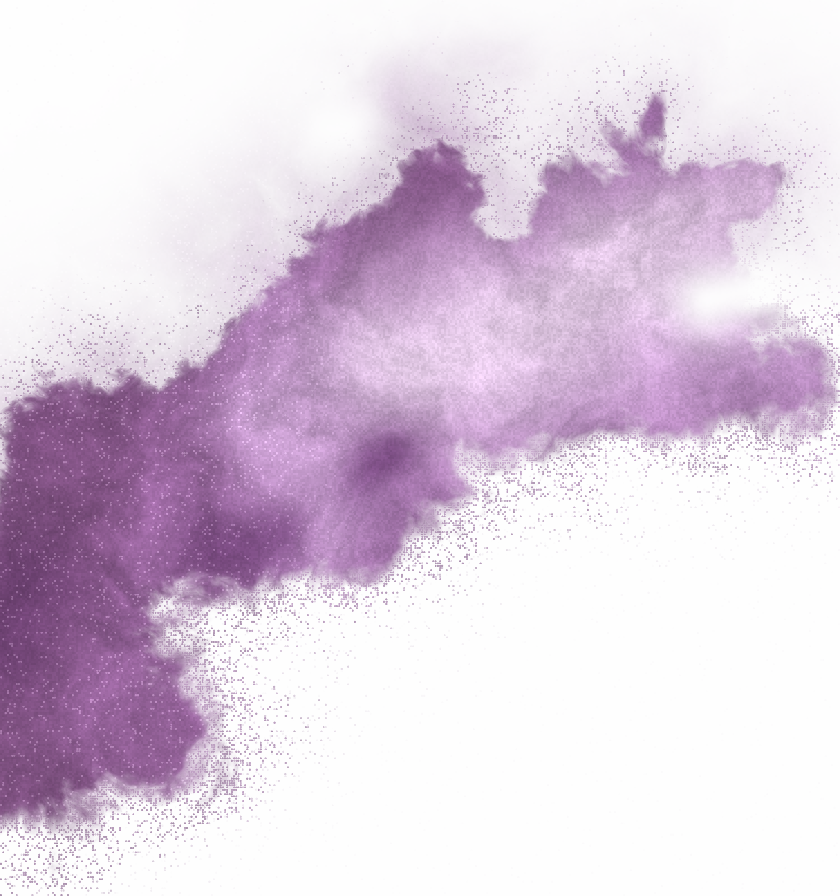
Reproduce this background procedurally as a Shadertoy shader.

```glsl
// A burst of violet powder sweeping from the lower left to the upper right over white.
// Tapered capsules are blended into one body whose rim is torn by gradient noise;
// soft glows tint it, and jittered specks plus thin haze dissolve its borders.

#define RIM_TEAR 0.085   // size of the large rim folds
#define RIM_FRAY 0.035   // size of the fine rim wisps
#define BLEND 0.025      // rounding between body parts
#define GRAIN 400.0      // specks per canvas height
#define DUST_REACH 0.036 // how far loose specks drift
#define HAZE 0.34        // strength of the upper mist
#define MOTTLE 0.24      // contrast of the inner smoke

const vec3 PAPER  = vec3(0.995);
const vec3 PLUM   = vec3(0.50, 0.32, 0.51);
const vec3 SHADOW = vec3(0.40, 0.22, 0.43);
const vec3 ORCHID = vec3(0.64, 0.44, 0.67);
const vec3 LILAC  = vec3(0.78, 0.62, 0.81);
const vec3 PALE   = vec3(0.87, 0.78, 0.88);
const vec3 ASH    = vec3(0.65, 0.54, 0.67);

vec2 hash2(vec2 cell) {
    uvec2 q = uvec2(ivec2(cell)) * uvec2(1597334u, 3812015u);
    uint n = (q.x ^ q.y) * 1597334u;
    n = (n ^ (n >> 15)) * 2246822u;
    n ^= n >> 13;
    return vec2(n & 65535u, (n * 48271u) >> 16) / 65535.0;
}

float gradientAt(vec2 cell, vec2 offset) {
    float angle = 6.2832 * hash2(cell).x;
    return dot(vec2(cos(angle), sin(angle)), offset);
}

float gradientNoise(vec2 p) {
    vec2 i = floor(p), f = fract(p);
    vec2 u = f * f * f * (f * (f * 6.0 - 15.0) + 10.0);
    vec2 e = vec2(1, 0);
    return mix(mix(gradientAt(i, f), gradientAt(i + e, f - e), u.x),
               mix(gradientAt(i + e.yx, f - e.yx), gradientAt(i + 1.0, f - 1.0), u.x), u.y);
}

float fbm(vec2 p) {
    float sum = 0.0, amp = 0.6;
    for (int i = 0; i < 5; i++) {
        sum += amp * gradientNoise(p);
        p = mat2(1.6, 1.2, -1.2, 1.6) * p + 17.3;
        amp *= 0.52;
    }
    return sum;
}

// Distance to a capsule whose radius runs from ra to rb
float taper(vec2 p, vec2 a, vec2 b, float ra, float rb) {
    vec2 pa = p - a, ba = b - a;
    float h = clamp(dot(pa, ba) / dot(ba, ba), 0.0, 1.0);
    return length(pa - ba * h) - mix(ra, rb, h);
}

float glow(vec2 p, vec2 a, vec2 b, float radius) {
    float d = taper(p, a, b, 0.0, 0.0) / radius;
    return exp(-d * d);
}

float join(float a, float b) {
    float h = max(BLEND - abs(a - b), 0.0) / BLEND;
    return min(a, b) - h * h * BLEND * 0.25;
}

float cloudBody(vec2 p) {
    float d = taper(p, vec2(0.026, 0.193), vec2(0.117, 0.427), 0.124, 0.125);
    d = join(d, taper(p, vec2(0.08, 0.18), vec2(0.205, 0.186), 0.075, 0.05));
    d = join(d, taper(p, vec2(0.06, 0.495), vec2(0.14, 0.55), 0.058, 0.05));
    d = join(d, taper(p, vec2(0.117, 0.427), vec2(0.345, 0.5), 0.125, 0.16));
    d = join(d, taper(p, vec2(0.352, 0.557), vec2(0.488, 0.785), 0.115, 0.07));
    d = join(d, taper(p, vec2(0.43, 0.596), vec2(0.729, 0.648), 0.13, 0.13));
    d = join(d, taper(p, vec2(0.78, 0.577), vec2(0.866, 0.577), 0.06, 0.046));
    d = join(d, taper(p, vec2(0.65, 0.74), vec2(0.827, 0.779), 0.08, 0.036));
    d = join(d, taper(p, vec2(0.65, 0.79), vec2(0.668, 0.825), 0.035, 0.026));
    return join(d, taper(p, vec2(0.705, 0.79), vec2(0.727, 0.872), 0.014, 0.002));
}

vec3 powderColor(vec2 p, float smoke) {
    vec3 c = mix(PLUM, ORCHID, smoothstep(0.08, 0.4, p.x + 0.15 * smoke));
    c = mix(c, PLUM, 0.85 * glow(p, vec2(0.41, 0.7), vec2(0.49, 0.8), 0.085));
    c = mix(c, LILAC, 0.95 * glow(p, vec2(0.31, 0.53), vec2(0.37, 0.42), 0.06));
    c = mix(c, LILAC, glow(p, vec2(0.4, 0.58), vec2(0.86, 0.64), 0.125));
    c = mix(c, PALE, 0.9 * glow(p, vec2(0.46, 0.6), vec2(0.72, 0.69), 0.085));
    c = mix(c, PALE, 0.7 * glow(p, vec2(0.66, 0.74), vec2(0.84, 0.78), 0.06));
    c = mix(c, ORCHID, 0.35 * glow(p, vec2(0.1, 0.2), vec2(0.2, 0.42), 0.06));
    c = mix(c, SHADOW, 0.75 * glow(p, vec2(0.43, 0.475), vec2(0.41, 0.455), 0.037));
    c = mix(c, SHADOW, 0.6 * glow(p, vec2(0.25, 0.39), vec2(0.31, 0.41), 0.04));
    return mix(c, SHADOW * 0.9, 0.5 * glow(p, vec2(0.0, 0.29), vec2(0.03, 0.34), 0.06));
}

void mainImage(out vec4 fragColor, in vec2 fragCoord) {
    vec2 p = fragCoord / iResolution.xy * vec2(0.9375, 1.0);

    // Warped smoke and the torn outline
    vec2 warp = vec2(fbm(p * 6.0 + 3.0), fbm(p * 6.0 + 41.0));
    float smoke = fbm(p * 9.0 + warp * 1.6 + 9.0);
    float fray = fbm(p * 32.0 + warp * 3.0 + 70.0);
    float body = cloudBody(p);
    float d = body + RIM_TEAR * fbm(p * 8.0 + 23.0) + RIM_FRAY * fray;
    float above = smoothstep(-0.06, 0.06, p.y - 0.2 - 0.95 * p.x + 0.45 * p.x * p.x);
    float softness = mix(0.024, 0.016, above);
    float core = 1.0 - smoothstep(-softness, softness, d);

    // Loose specks, denser near the rim
    vec2 grid = p * GRAIN, rnd = hash2(floor(grid));
    float speck = 1.0 - smoothstep(0.3, 0.75, length(fract(grid) - 0.5 - 0.3 * (rnd.yx - 0.5)));
    float drift = 0.65 * exp(-max(d, 0.0) / DUST_REACH) * (1.0 - 0.45 * above);
    float dust = speck * smoothstep(-0.08, 0.08, drift - rnd.x - 0.06);

    // Thin mist over the upper side
    float mist = HAZE * above * exp(-max(body, 0.0) / 0.055);
    mist += 0.13 * glow(p, vec2(0.24, 0.74), vec2(0.42, 0.84), 0.07);
    mist += 0.10 * glow(p, vec2(0.45, 0.9), vec2(0.56, 0.93), 0.04);
    mist *= clamp(0.9 + 1.2 * smoke, 0.0, 1.4);

    // White pockets biting into the cloud
    float pocket = 0.97 * glow(p, vec2(0.79, 0.665), vec2(0.85, 0.68), 0.042);
    float gap = 0.9 * glow(p, vec2(0.37, 0.855), vec2(0.39, 0.86), 0.04);
    float cover = max(core, max(dust * 0.75, mist)) * (1.0 - pocket) * (1.0 - gap);

    // Tint, inner mottling and grain
    vec3 powder = powderColor(p + 0.05 * warp, smoke);
    powder = mix(powder, ASH, 0.65 * smoothstep(-0.035, 0.015, d));
    powder *= 1.0 + MOTTLE * (smoke + 0.6 * fray) + 0.1 * (rnd.y - 0.5);
    powder += 0.16 * speck * step(0.93, rnd.x) * (1.0 - smoothstep(0.2, 0.5, p.x));
    fragColor = vec4(mix(PAPER, clamp(powder, 0.0, 1.0), cover), 1.0);
}
```
